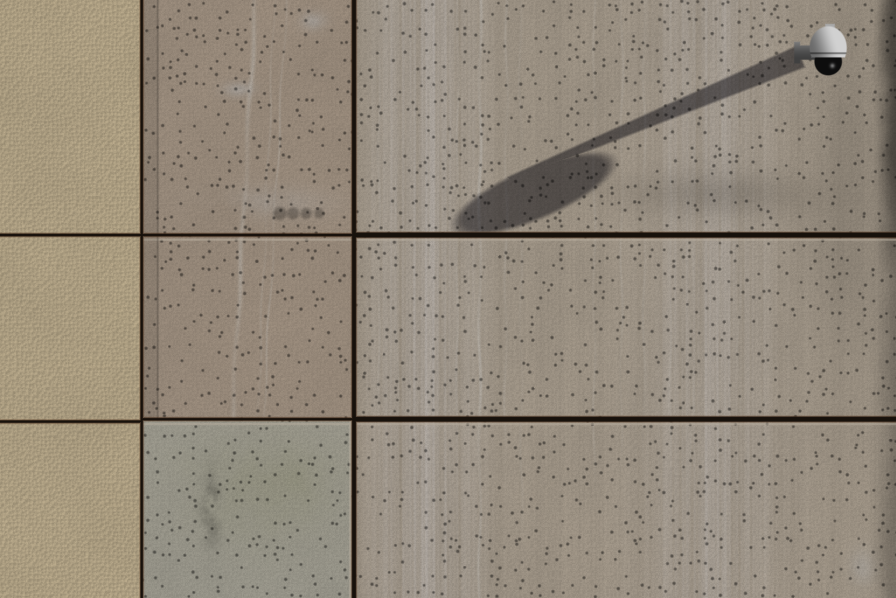
A Shadertoy shader for this texture:

```glsl
// Sunlit concrete panels with weathered streaks, dark joints, a dome camera and its long shadow.

float hash(vec2 p) {
    vec3 q = fract(p.xyx * 0.1031);
    q += dot(q, q.yzx + 33.33);
    return fract((q.x + q.y) * q.z);
}

// Cellular noise: distance to the nearest point, and its random value
vec2 cells(vec2 p) {
    vec2 best = vec2(9.0, 0.0);
    for (int k = 0; k < 9; k++) {
        vec2 c = floor(p) + vec2(k % 3 - 1, k / 3 - 1);
        float d = length(p - c - 0.15 - 0.7 * vec2(hash(c), hash(c + 57.0)));
        if (d < best.x) best = vec2(d, hash(c + 113.0));
    }
    return best;
}

float waves(vec2 p) {
    float sum = 0.0, amp = 0.5;
    for (int i = 0; i < 5; i++) {
        sum += amp * sin(p.x + 1.7 * sin(p.y * 0.8 + float(i))) * sin(p.y + 1.3 * sin(p.x * 0.7));
        p = mat2(1.5, 1.1, -1.1, 1.5) * p + 2.3;
        amp *= 0.6;
    }
    return sum;
}

float blob(vec2 p, vec2 center, vec2 radius) {
    vec2 q = (p - center) / radius;
    return exp(-dot(q, q));
}

float fill(float d, float soft) { return 1.0 - smoothstep(-soft, soft, d); }

float box(vec2 p, vec2 halfSize) {
    vec2 q = abs(p) - halfSize;
    return max(q.x, q.y);
}

float ellipse(vec2 p, vec2 r) { return (length(p / r) - 1.0) * min(r.x, r.y); }

// Pale, wavering mineral run
float drip(vec2 p, float x, float lean, float width) {
    float d = p.x - x - lean * (p.y - 0.6) - 0.002 * sin(p.y * 31.0 + x * 90.0);
    return exp(-d * d / (width * width)) * (0.7 + 0.3 * sin(p.y * 19.0 + x * 40.0));
}

void mainImage(out vec4 fragColor, in vec2 fragCoord) {
    vec2 p = fragCoord / iResolution.y;
    float px = 1.0 / iResolution.y, cloud = waves(p * 13.0);
    float left = fill(p.x - 0.236, px), right = fill(0.592 - p.x, px);
    float low = fill(p.y - 0.297, px), middle = (1.0 - left) * (1.0 - right);
    float upper = middle * (1.0 - low);

    // Panel base colours
    vec3 col = mix(vec3(0.58, 0.525, 0.467), vec3(0.585, 0.575, 0.53), low);
    col = mix(col, vec3(0.6, 0.56, 0.505), right);
    col = mix(col, vec3(0.66, 0.605, 0.495), left) * (1.0 + 0.025 * cloud);

    // Broad pale washes with fine vertical streaks
    float wash = 0.9 * blob(p, vec2(0.71, 0.5), vec2(0.085, 9.0)) + 0.75 * blob(p, vec2(1.19, 0.5), vec2(0.1, 9.0));
    float streak = 0.0;
    for (float f = 1.0; f < 6.0; f++)
        streak += sin(p.x * (37.0 * f * f + 41.0) + f * 2.1 + 0.6 * sin(p.y * (3.0 + f) + f)) / (1.0 + 0.4 * f);
    col = mix(col, vec3(0.655, 0.63, 0.605), right * wash * clamp(0.55 + 0.25 * streak, 0.0, 1.0));
    col *= 1.0 + 0.012 * streak * right;

    // Thin drips
    float runs = 0.9 * drip(p, 0.803, 0.002, 0.0025);
    for (float f = 0.0; f < 14.0; f++) {
        float r = hash(vec2(f, 4.0));
        float x = (f < 7.0 ? 0.62 : 0.98) + mod(f, 7.0) * 0.041 + 0.025 * r;
        runs += (0.2 + 0.35 * r) * smoothstep(0.0, 0.15, p.y - 0.25 * r) * drip(p, x, 0.01 * (r - 0.5), 0.0022);
    }
    float midRuns = 0.85 * drip(p, 0.405, 0.055, 0.004) + 0.6 * drip(p, 0.457, 0.055, 0.002);
    midRuns += 0.4 * drip(p, 0.443, 0.04, 0.002);
    col = mix(col, vec3(0.7, 0.68, 0.65), 0.6 * clamp(runs * right + midRuns * upper, 0.0, 1.0));

    // Scuffs, stains and the shaded right edge
    float scuff = blob(p, vec2(0.4, 0.85), vec2(0.025, 0.012)) + blob(p, vec2(0.525, 0.965), vec2(0.02, 0.015));
    scuff += 0.6 * blob(p, vec2(0.45, 0.66), vec2(0.1, 0.025)) + 0.7 * blob(p, vec2(1.442, 0.05), vec2(0.02, 0.03));
    col = mix(col, vec3(0.65), 0.5 * scuff * clamp(0.7 + cloud, 0.0, 1.0));
    for (float f = 0.0; f < 4.0; f++)
        col *= 1.0 - 0.25 * fill(length(p - vec2(0.468 + 0.022 * f, 0.643)) - 0.011 + 0.001 * f, 0.004);
    float moss = middle * low * blob(p, vec2(0.44, 0.18), vec2(0.13, 0.09));
    col = mix(col, vec3(0.54, 0.535, 0.46), moss * (0.45 + 0.5 * cloud));
    col *= 1.0 - 0.3 * blob(p, vec2(0.353, 0.15), vec2(0.016, 0.055)) * clamp(0.6 + waves(p * 50.0), 0.0, 1.0);
    col *= 1.0 - 0.13 * blob(p, vec2(1.2, 0.675), vec2(0.16, 0.035)) - 0.09 * blob(p, vec2(1.42, 0.7), vec2(0.07, 0.35));
    col *= 1.0 - smoothstep(1.455, 1.497, p.x + 0.012 * cloud) * mix(0.22, 0.5, smoothstep(0.5, 0.75, p.y));

    // Stucco relief, grain and pits
    float relief = cells(p * 150.0).x - cells(p * 150.0 + vec2(-0.3, 0.3)).x;
    col *= 1.0 + relief * mix(0.05, 0.16, left) + 0.06 * (hash(floor(p * 512.0)) - 0.5);
    vec2 pit = cells(p * 75.0);
    col *= 1.0 - 0.45 * (1.0 - left) * step(0.72, pit.y) * fill(pit.x - 0.2 * pit.y, 0.14);

    // Cast shadow: tapered arm and slanted oval
    vec2 along = normalize(vec2(0.488, 0.205));
    mat2 slant = mat2(along.x, -along.y, along.y, along.x);
    vec2 a = slant * (p - vec2(0.85, 0.7)), o = slant * (p - vec2(0.893, 0.676));
    float arm = max(abs(a.y) - mix(0.004, 0.019, clamp(a.x / 0.53, 0.0, 1.0)), abs(a.x - 0.265) - 0.265);
    float shade = max(fill(arm, 0.003), fill(ellipse(o, vec2(0.141, 0.042)), 0.005));
    col *= mix(vec3(1.0), vec3(0.54, 0.54, 0.57), shade * fill(0.607 - p.y, px));

    // Joints: pale lips, rusty rims, dark gaps
    float row = min(abs(p.y - 0.607), abs(p.y - mix(0.299, 0.295, left))) - mix(0.0022, 0.0042, right);
    float colA = abs(p.x - 0.237) - 0.0022, colB = abs(p.x - 0.592) - 0.0035;
    float lip = fill(min(abs(p.y - 0.599), abs(p.y - 0.291)) - 0.0016, px) * (1.0 - left);
    lip = max(lip, fill(abs(p.x - 0.586) - 0.002, px) * low);
    col = mix(col, vec3(0.72, 0.68, 0.62), 0.6 * lip);
    col *= 1.0 - upper * (0.08 * fill(p.x - 0.264, px) + 0.2 * fill(abs(p.x - 0.264) - 0.0015, 0.002));
    float gap = min(row, min(colA, colB));
    col = mix(col, vec3(0.38, 0.25, 0.15), 0.75 * fill(gap - 0.001, 0.0025));
    col = mix(col, vec3(0.09, 0.065, 0.045), fill(gap, px));

    // Dome camera on its bracket
    vec2 c = p - vec2(1.385, 0.92);
    float mount = min(box(c + vec2(0.052, 0.008), vec2(0.005, 0.018)), box(c + vec2(0.032, 0.008), vec2(0.02, 0.012)));
    mount = min(mount, box(c - vec2(0.003, 0.032), vec2(0.008)));
    col = mix(col, vec3(mix(0.25, 0.66, smoothstep(-0.02, 0.035, c.y))), fill(mount, px));
    col = mix(col, vec3(0.05), fill(length(c + vec2(0.0, 0.023)) - 0.023, px));
    float metal = mix(0.42, 0.82, smoothstep(-0.03, 0.018, c.x + 0.3 * c.y));
    metal *= 1.0 - 0.45 * fill(abs(c.y + 0.009) - 0.0015, px);
    col = mix(col, vec3(metal), fill(max(ellipse(c, vec2(0.031, 0.036)), -0.016 - c.y), px));
    col += 0.4 * blob(c, vec2(0.007, -0.03), vec2(0.004));
    fragColor = vec4(clamp(col, 0.0, 1.0), 1.0);
}
```
